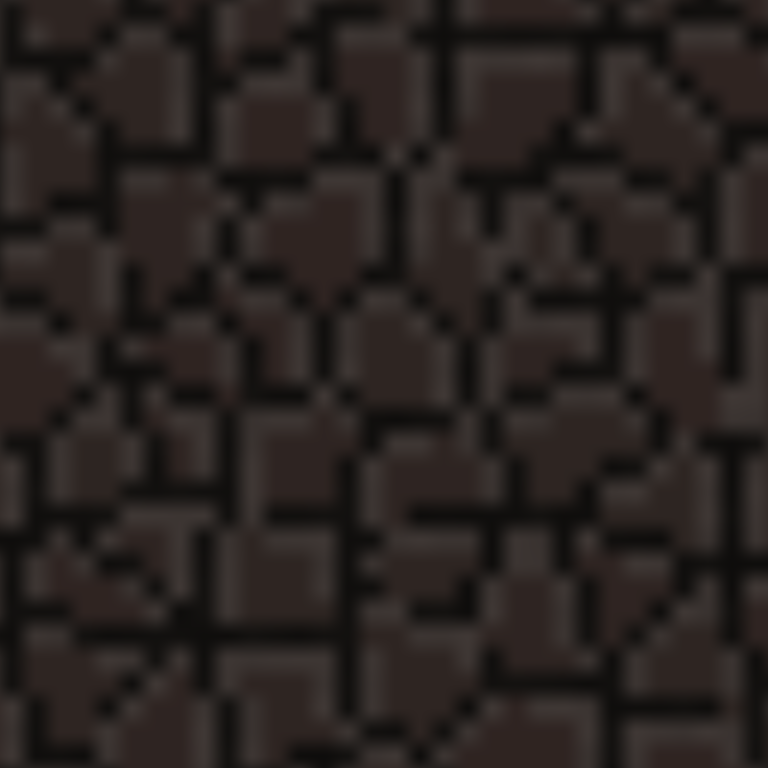
A WebGL 2 fragment shader for this texture:

```glsl
#version 300 es
precision highp float;
// Dark cracked cobbles on a coarse, softly filtered texel grid, lit from above.

uniform vec2 u_resolution;
out vec4 fragColor;

const float TEXELS = 32.0;          // texels across the canvas
const float STONE_SIZE = 5.0;       // mean stone width in texels
const float JITTER = 0.92;
const float CRACK_HALF = 0.46;      // half crack width in texels
const float RIM_END = 1.42;         // inner limit of the lit rim

const vec3 CRACK_COLOR = vec3(0.066, 0.060, 0.054);
const vec3 STONE_COLOR = vec3(0.181, 0.143, 0.132);
const vec3 RIM_COLOR = vec3(0.236, 0.208, 0.197);

vec2 hash22(vec2 p) {
    vec3 q = fract(vec3(p.xyx) * vec3(0.1031, 0.1030, 0.0973));
    q += dot(q, q.yzx + 33.33);
    return fract((q.xx + q.yz) * q.zy);
}

// Centre of the stone in a grid cell, in texels.
vec2 stoneCenter(vec2 cell) {
    return (cell + 0.5 + JITTER * (hash22(cell + 17.0) - 0.5)) * STONE_SIZE;
}

// Grid cell whose stone centre lies closest to p.
vec2 nearestStone(vec2 p) {
    vec2 home = floor(p / STONE_SIZE);
    vec2 best = home;
    float bestDist = 1e6;
    for (int y = -1; y <= 1; y++) {
        for (int x = -1; x <= 1; x++) {
            vec2 cell = home + vec2(x, y);
            float dist = distance(p, stoneCenter(cell));
            if (dist < bestDist) {
                bestDist = dist;
                best = cell;
            }
        }
    }
    return best;
}

// Colour of one texel: crack, lit rim or stone body.
vec3 texelColor(vec2 texel) {
    vec2 p = texel + 0.5;
    vec2 cell = nearestStone(p);
    vec2 center = stoneCenter(cell);
    float crack = 0.0;
    float rim = 0.0;
    for (int y = -2; y <= 2; y++) {
        for (int x = -2; x <= 2; x++) {
            if (x == 0 && y == 0) continue;
            vec2 other = stoneCenter(cell + vec2(x, y));
            vec2 normal = normalize(other - center);
            // Scaling by the major axis keeps slanted cracks one texel wide.
            float edge = dot(0.5 * (center + other) - p, normal);
            edge /= max(abs(normal.x), abs(normal.y));
            crack = max(crack, step(edge, CRACK_HALF));
            rim = max(rim, step(edge, RIM_END) * step(-0.25, normal.y));
        }
    }
    vec2 grain = hash22(texel + 91.0) - 0.5;
    float redness = hash22(cell + 53.0).x - 0.5;
    vec3 stone = STONE_COLOR + vec3(0.006, -0.006, -0.002) * redness;
    vec3 lit = RIM_COLOR * (1.0 + 0.12 * grain.x);
    vec3 dark = CRACK_COLOR * (1.0 + 0.35 * grain.y);
    return mix(mix(stone, lit, rim), dark, crack);
}

// Smooth blend of the four texels around p.
vec3 filteredTexels(vec2 p) {
    vec2 base = floor(p - 0.5);
    vec2 f = p - 0.5 - base;
    f = mix(f, smoothstep(0.0, 1.0, f), 0.6);
    vec3 low = mix(texelColor(base), texelColor(base + vec2(1.0, 0.0)), f.x);
    vec3 high = mix(texelColor(base + vec2(0.0, 1.0)), texelColor(base + 1.0), f.x);
    return mix(low, high, f.y);
}

void main() {
    vec2 uv = gl_FragCoord.xy / u_resolution.y;
    fragColor = vec4(filteredTexels(uv * TEXELS), 1.0);
}
```
